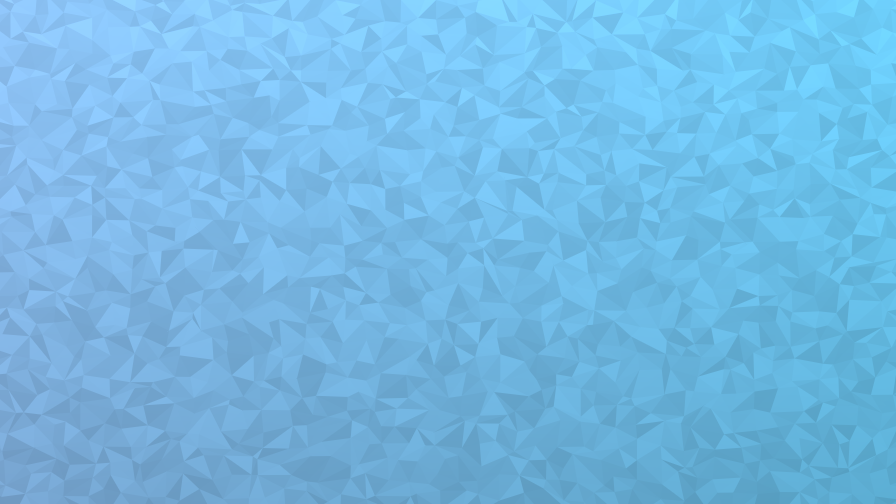
Give the GLSL for this background, as a WebGL 2 fragment shader.

```glsl
#version 300 es
precision highp float;
// Low-poly mosaic of small irregular triangles over a soft sky-blue gradient.

uniform vec2 u_resolution;
out vec4 outColor;

const vec2 CELL_SIZE = vec2(0.039, 0.034);  // in canvas heights
const float JITTER = 0.86;                  // share of a cell a vertex may roam
const float FACET_CONTRAST = 0.13;          // full range of facet brightness
const vec3 LEFT_TINT = vec3(0.575, 0.792, 1.0);
const vec3 RIGHT_TINT = vec3(0.435, 0.824, 1.0);
const float BOTTOM_LIGHT = 0.805;
const float TOP_LIGHT = 0.99;

float hash(vec2 p) {
    return fract(sin(dot(p, vec2(127.1, 311.7))) * 43758.5453);
}

vec2 hash2(vec2 p) {
    return vec2(hash(p), hash(p + vec2(37.3, 17.9)));
}

float cross2(vec2 a, vec2 b) {
    return a.x * b.y - a.y * b.x;
}

// Jittered lattice point
vec2 vertexAt(vec2 cell) {
    return (cell + 0.5 + JITTER * (hash2(cell) - 0.5)) * CELL_SIZE;
}

// Twice the signed area, positive when counterclockwise
float area(vec2 a, vec2 b, vec2 c) {
    return cross2(b - a, c - a);
}

// Signed distance to the line from a to b, positive on its left
float edgeDistance(vec2 p, vec2 a, vec2 b) {
    return cross2(normalize(b - a), p - a);
}

// Smooth coverage of a counterclockwise triangle
float coverage(vec2 p, vec2 a, vec2 b, vec2 c, float pixel) {
    float d = min(edgeDistance(p, a, b), min(edgeDistance(p, b, c), edgeDistance(p, c, a)));
    return clamp(0.5 + d / pixel, 0.0, 1.0);
}

// Average facet brightness at p, in the range 0 to 1
float facets(vec2 p, float pixel) {
    vec2 home = floor(p / CELL_SIZE - 0.5);
    float total = 0.0;
    float weight = 0.0;
    for (int y = -1; y <= 1; y++) {
        for (int x = -1; x <= 1; x++) {
            vec2 cell = home + vec2(x, y);
            vec2 a = vertexAt(cell);
            vec2 b = vertexAt(cell + vec2(1.0, 0.0));
            vec2 c = vertexAt(cell + vec2(1.0, 1.0));
            vec2 d = vertexAt(cell + vec2(0.0, 1.0));

            // Split along the diagonal that leaves the larger smallest triangle
            float splitAC = min(area(a, b, c), area(a, c, d));
            float splitBD = min(area(a, b, d), area(b, c, d));
            bool useAC = splitAC > splitBD;
            float first = coverage(p, a, b, useAC ? c : d, pixel);
            float second = coverage(p, useAC ? a : b, c, d, pixel);

            vec2 shade = hash2(cell + vec2(71.7, 53.1));
            total += dot(vec2(first, second), shade);
            weight += first + second;
        }
    }
    return total / max(weight, 1e-4);
}

// Tint runs across, light runs upward
vec3 skyGradient(vec2 uv) {
    return mix(LEFT_TINT, RIGHT_TINT, uv.x) * mix(BOTTOM_LIGHT, TOP_LIGHT, uv.y);
}

void main() {
    vec2 uv = gl_FragCoord.xy / u_resolution;
    float pixel = 1.0 / u_resolution.y;
    vec2 p = gl_FragCoord.xy * pixel;
    float light = 1.0 + FACET_CONTRAST * (facets(p, pixel) - 0.5);
    outColor = vec4(min(skyGradient(uv) * light, 1.0), 1.0);
}
```
